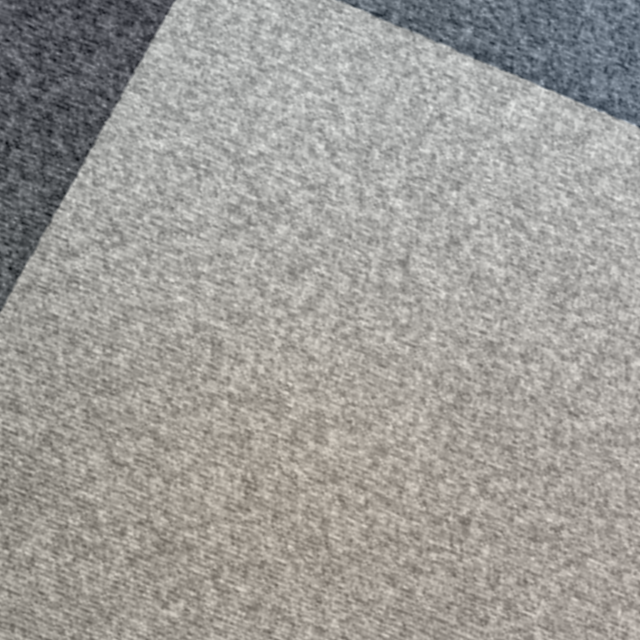
Give the GLSL for this texture, as a WebGL 2 fragment shader.

```glsl
#version 300 es
precision highp float;
// A pale ribbed carpet tile meeting two dark blue-grey tiles, in soft daylight.

#define RIB_COUNT 122.0
#define RIB_SLOPE -0.40
#define RIB_DEPTH 0.036
#define STITCH_DEPTH 0.20
#define GRAIN_DEPTH 0.15
#define FLECK_DEPTH 0.13
#define BLOTCH_DEPTH 0.036
#define EDGE_SOFTNESS 0.003
#define EDGE_FRAY 0.003

uniform vec2 u_resolution;
out vec4 fragColor;

float hash(vec2 p) {
    vec3 q = fract(vec3(p.xyx) * 0.1031);
    q += dot(q, q.yzx + 33.33);
    return fract((q.x + q.y) * q.z);
}

// Value noise centred on zero
float noise(vec2 p) {
    vec2 cell = floor(p);
    vec2 f = fract(p);
    f = f * f * (3.0 - 2.0 * f);
    float low = mix(hash(cell), hash(cell + vec2(1.0, 0.0)), f.x);
    float high = mix(hash(cell + vec2(0.0, 1.0)), hash(cell + vec2(1.0)), f.x);
    return mix(low, high, f.y) - 0.5;
}

// Signed distance to the line through a and b, positive on its left
float lineSide(vec2 p, vec2 a, vec2 b) {
    vec2 dir = normalize(b - a);
    return dir.x * (p.y - a.y) - dir.y * (p.x - a.x);
}

// Brightness of the yarn: ribs, stitches, flecks and fine grain
float weave(vec2 p) {
    vec2 along = normalize(vec2(1.0, RIB_SLOPE));
    vec2 thread = vec2(dot(p, along), dot(p, vec2(-along.y, along.x)));
    thread.y += 0.0035 * noise(p * 30.0);
    float row = thread.y * RIB_COUNT;
    float ribFade = mix(1.0, 0.5, smoothstep(0.3, 1.4, p.x + p.y));
    float rib = cos(6.28318 * row) * RIB_DEPTH * ribFade;
    float stitch = noise(vec2(thread.x * 95.0, row * 1.5) + 300.0);
    float fleck = noise(vec2(p.x * 190.0, p.y * 100.0 + p.x * 40.0) + 70.0);
    float grain = noise(thread * vec2(230.0, 270.0) + 500.0);
    float blotch = noise(p * 48.0 + 20.0) + 0.6 * noise(p * 17.0 + 90.0);
    return rib + stitch * STITCH_DEPTH + fleck * FLECK_DEPTH
         + grain * GRAIN_DEPTH + blotch * BLOTCH_DEPTH;
}

// Cool light from the upper right, warm tint towards the bottom
vec3 paleTile(vec2 p) {
    vec3 bottom = mix(vec3(0.600, 0.585, 0.555), vec3(0.645, 0.620, 0.595), p.x);
    vec3 top = mix(vec3(0.660, 0.668, 0.662), vec3(0.715, 0.725, 0.725), p.x);
    vec3 color = mix(bottom, top, smoothstep(0.05, 1.0, p.y));
    vec2 glow = (p - vec2(0.45, 0.28)) / vec2(0.32, 0.28);
    color += vec3(0.024, 0.012, -0.004) * exp(-dot(glow, glow));
    vec2 shade = (p - vec2(0.0, 0.4)) / vec2(0.22, 0.25);
    return color - 0.020 * exp(-dot(shade, shade));
}

vec3 darkTile(vec2 p) {
    vec3 left = mix(vec3(0.345, 0.360, 0.370), vec3(0.320, 0.328, 0.355),
                    smoothstep(0.55, 1.0, p.y));
    vec3 right = mix(vec3(0.380, 0.415, 0.450), vec3(0.405, 0.450, 0.500),
                     smoothstep(0.6, 1.0, p.x));
    return mix(left, right, smoothstep(0.25, 0.55, p.x));
}

void main() {
    vec2 p = gl_FragCoord.xy / u_resolution;
    float yarn = weave(p);

    // Pale tile lies to the right of one border and below the other
    float leftBorder = -lineSide(p, vec2(0.0, 0.512), vec2(0.273, 1.0));
    float topBorder = -lineSide(p, vec2(0.527, 1.0), vec2(1.0, 0.800));
    float inside = min(leftBorder, topBorder) + EDGE_FRAY * noise(p * 110.0);
    float softness = max(EDGE_SOFTNESS, 0.75 / u_resolution.y);
    float pale = smoothstep(-softness, softness, inside);

    // Dark yarn has sparser, brighter highlights
    vec3 dark = darkTile(p) + yarn * 0.95 + 1.2 * yarn * abs(yarn);
    dark -= 0.03 * smoothstep(0.025, 0.0, abs(inside));
    vec3 light = paleTile(p) + yarn * vec3(1.0, 1.0, 0.98);
    fragColor = vec4(clamp(mix(dark, light, pale), 0.0, 1.0), 1.0);
}
```
